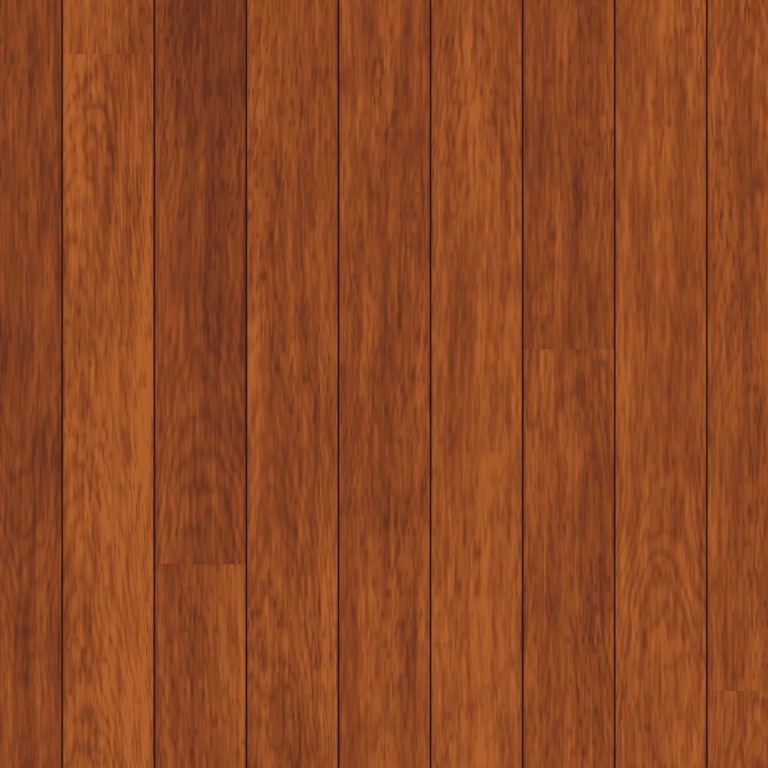
Write a WebGL 2 fragment shader that draws this texture.

```glsl
#version 300 es
precision highp float;
// Reddish hardwood planks running vertically, separated by thin dark grooves.
// Each board gets its own tone, stretched-noise fibres, short pores and
// arched growth rings; some planks change board at a plain butt joint.

#define PLANK_WIDTH 0.1199
#define FIRST_GROOVE 0.0810
#define GROOVE_HALF 0.0009
#define FIBRE_CONTRAST 0.70
#define STREAK_CONTRAST 0.62
#define MOTTLE_CONTRAST 0.30
#define SHADE_CONTRAST 0.26
#define PORE_DEPTH 0.26
#define RING_CONTRAST 0.20
#define RINGS_PER_UNIT 19.0
#define ARCH_STEEPNESS 65.0

uniform vec2 u_resolution;
out vec4 fragColor;

const vec3 GROOVE = vec3(0.13, 0.065, 0.05);
const vec3 DARK = vec3(0.40, 0.195, 0.12);
const vec3 MIDDLE = vec3(0.55, 0.272, 0.133);
const vec3 LIGHT = vec3(0.69, 0.375, 0.165);

// Per plank: joint height, tone above the joint, tone below it.
const vec3 PLANKS[9] = vec3[9](
  vec3(-1.0, -0.18, 0.0), vec3(0.93, 0.05, 0.11), vec3(0.265, -0.23, -0.02),
  vec3(-1.0, 0.0, 0.0), vec3(-1.0, -0.02, 0.0), vec3(-1.0, 0.05, 0.0),
  vec3(0.545, -0.01, 0.04), vec3(-1.0, 0.13, 0.0), vec3(0.10, 0.0, -0.10));

// Integer hash of a lattice cell, 0 to 1.
float hash(vec2 cell) {
  uvec2 q = uvec2(ivec2(cell)) * uvec2(1597u, 3812u) + uvec2(747u, 289u);
  uint h = (q.x ^ (q.y * 2531u)) * 277803u;
  h = (h ^ (h >> 15u)) * 732445u;
  h = (h ^ (h >> 13u)) * 69069u;
  return float((h ^ (h >> 16u)) & 65535u) / 65535.0;
}

float noise(vec2 p) {
  vec2 cell = floor(p);
  vec2 f = fract(p);
  f = f * f * (3.0 - 2.0 * f);
  float low = mix(hash(cell), hash(cell + vec2(1, 0)), f.x);
  float high = mix(hash(cell + vec2(0, 1)), hash(cell + vec2(1, 1)), f.x);
  return mix(low, high, f.y);
}

float fbm(vec2 p) {
  float sum = 0.0;
  float weight = 0.5;
  for (int i = 0; i < 4; i++) {
    sum += weight * noise(p);
    p = p * 2.03 + 17.3;
    weight *= 0.5;
  }
  return sum / 0.9375;
}

// Nested arches around a wandering heart line, strongest in patches.
float growthRings(vec2 p, float board) {
  float heart = (hash(vec2(board, 71.0)) - 0.5) * 0.07;
  heart += (noise(vec2(board * 9.0, p.y * 3.0)) - 0.5) * 0.03;
  float across = p.x - heart;
  float direction = hash(vec2(board, 37.0)) < 0.3 ? -1.0 : 1.0;
  float field = direction * p.y + ARCH_STEEPNESS * across * across;
  field += 0.16 * fbm(vec2(p.x * 30.0 + board * 13.0, p.y * 9.0));
  float ring = 0.5 + 0.5 * cos(6.2832 * RINGS_PER_UNIT * field);
  float strength = smoothstep(0.35, 0.75, noise(vec2(board * 5.3, p.y * 3.5)));
  return (ring * ring - 0.375) * mix(0.25, 1.0, strength);
}

// Brightness of the wood: 0 is dark, 0.5 the middle colour, 1 light.
float woodTone(vec2 p, float board) {
  vec2 q = p + vec2(board * 3.7, board * 1.9);
  q.x += 0.010 * (fbm(q * vec2(9.0, 5.0)) - 0.5);
  float fibre = mix(noise(q * vec2(210.0, 13.0)), noise(q * vec2(390.0, 42.0)), 0.5);
  float streak = fbm(q * vec2(42.0, 2.4));
  float mottle = fbm(q * vec2(24.0, 9.0));
  float shade = noise(q * vec2(13.0, 1.7));

  // Short pores, slightly slanted, denser in some areas.
  float slant = (hash(vec2(board, 53.0)) - 0.5) * 0.16;
  vec2 slanted = vec2(q.x + slant * p.y, q.y);
  float pores = smoothstep(0.52, 0.95, noise(slanted * vec2(360.0, 75.0)));
  pores *= 0.3 + noise(q * vec2(25.0, 6.0));
  return FIBRE_CONTRAST * (fibre - 0.5) + STREAK_CONTRAST * (streak - 0.5)
       + MOTTLE_CONTRAST * (mottle - 0.5) + SHADE_CONTRAST * (shade - 0.5)
       - PORE_DEPTH * pores - RING_CONTRAST * growthRings(p, board);
}

void main() {
  vec2 uv = gl_FragCoord.xy / u_resolution;
  float pixel = 1.0 / u_resolution.x;

  // Plank number and position measured from its centre line.
  float column = (uv.x - FIRST_GROOVE) / PLANK_WIDTH + 1.0;
  int plank = clamp(int(floor(column)), 0, 8);
  vec2 local = vec2((fract(column) - 0.5) * PLANK_WIDTH, uv.y);

  // Board above or below the butt joint.
  vec3 boards = PLANKS[plank];
  float above = smoothstep(-pixel, pixel, uv.y - boards.x);
  float board = float(plank) * 2.0 + step(boards.x, uv.y) + 3.0;
  float tone = 0.60 + mix(boards.z, boards.y, above) + woodTone(local, board);
  tone -= 0.03 * (1.0 - smoothstep(0.0, 0.004, abs(uv.y - boards.x)));

  // Wood colour ramp.
  vec3 colour = mix(DARK, MIDDLE, clamp(tone * 2.0, 0.0, 1.0));
  colour = mix(colour, LIGHT, clamp(tone * 2.0 - 1.0, 0.0, 1.0));

  // Groove with a faint shade beside it.
  float edge = PLANK_WIDTH * 0.5 - abs(local.x);
  colour *= 1.0 - 0.12 * exp(-edge / 0.002);
  float groove = 1.0 - smoothstep(GROOVE_HALF - pixel, GROOVE_HALF + pixel, edge);
  fragColor = vec4(mix(colour, GROOVE, groove), 1.0);
}
```
